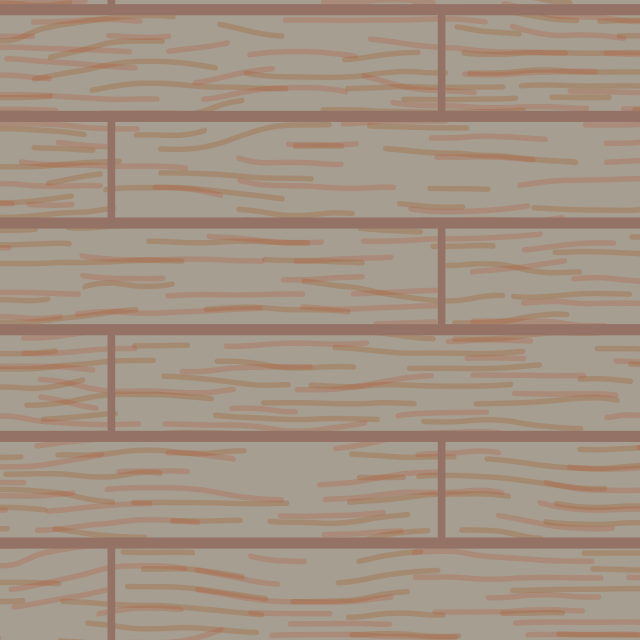
Give the GLSL for this texture, as a Shadertoy shader.

```glsl
float hash(vec2 p) {
    p = fract(p * vec2(0.1031, 0.1137) + 0.37);
    p += dot(p, p.yx + 33.33);
    return fract((p.x + p.y) * p.x * 17.0);
}

float noise(vec2 p) {
    vec2 cell = floor(p), f = fract(p);
    f = f * f * f * (f * (f * 6.0 - 15.0) + 10.0);
    return mix(mix(hash(cell), hash(cell + vec2(1, 0)), f.x),
               mix(hash(cell + vec2(0, 1)), hash(cell + vec2(1, 1)), f.x), f.y);
}

// Height field whose contours are the wood fibres
float fibreField(vec2 p) {
    float warp = 0.052 * noise(p * vec2(4.2, 10.0) + 7.0);
    warp += 0.007 * noise(p * vec2(13.0, 18.0) + 31.0);
    return 34.0 * (p.y + warp);
}

float coverage(float dist, float pixel) {
    return clamp(0.5 - dist / pixel, 0.0, 1.0);
}

// Contours broken into round-ended strokes of varied length
float grain(vec2 p, float seed, float pixel) {
    const float step_ = 0.001;
    float field = fibreField(p);
    vec2 slope = vec2(fibreField(p + vec2(step_, 0)) - field,
                      fibreField(p + vec2(0, step_)) - field) / step_;
    float across = abs(fract(field) - 0.5) / max(length(slope), 1.0);

    float fibre = floor(field);
    float u = p.x * 3.0 + 5.0 * hash(vec2(fibre, seed));
    vec2 id = vec2(floor(u) + seed, fibre);
    float halfLength = mix(0.1, 0.47, hash(id + 3.7));
    float centre = (0.48 - halfLength) * (2.0 * hash(id + 19.3) - 1.0);
    float beyond = max(abs(fract(u) - 0.5 - centre) - halfLength, 0.0) / 3.0;
    return coverage(length(vec2(beyond, across)) - 0.0043, pixel);
}

void mainImage(out vec4 fragColor, in vec2 fragCoord) {
    vec2 uv = fragCoord / iResolution.y;
    float pixel = 1.0 / iResolution.y;

    // Wood with two translucent layers of grain
    vec3 color = vec3(0.65, 0.62, 0.57);
    color = mix(color, vec3(0.64, 0.44, 0.28), 0.43 * grain(uv, 1.0, pixel));
    color = mix(color, vec3(0.70, 0.36, 0.24), 0.30 * grain(uv + vec2(0.0, 0.82), 41.0, pixel));

    // Six rows of planks, with butt joints alternating between rows
    float row = (uv.y - 0.1515) * 6.0;
    float rowGap = abs(row - round(row)) / 6.0 - 0.0087;
    float jointX = mod(floor(row), 2.0) < 0.5 ? 0.690 : 0.174;
    float jointGap = abs(uv.x - jointX) - 0.006;
    color = mix(color, vec3(0.58, 0.45, 0.40), coverage(min(rowGap, jointGap), pixel));

    fragColor = vec4(color, 1.0);
}
```
